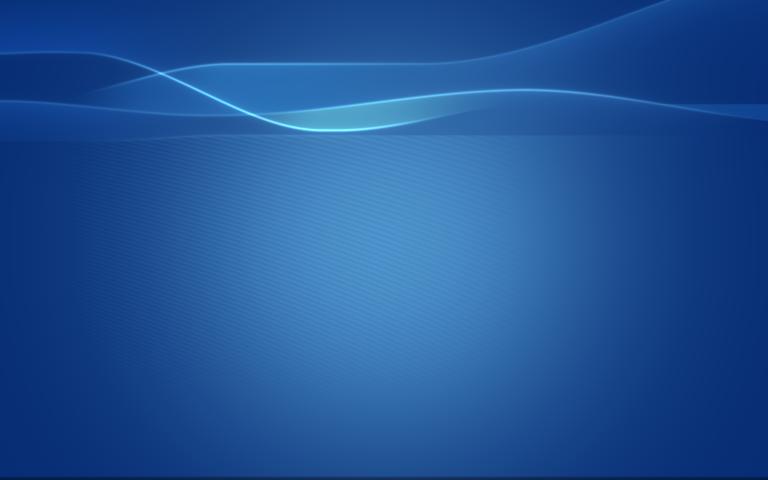
Write a Shadertoy shader that draws this background.

```glsl
float ramp(float a, float b, float x) { return smoothstep(a, b, x); }

// Heights of the flowing curves across the canvas
float diveCurve(float x) {
    float crest = 0.006 * exp(-pow((x - 0.07) / 0.08, 2.0));
    return 0.885 + crest - 0.157 * ramp(0.11, 0.42, x) + 0.055 * ramp(0.44, 0.7, x);
}

float riseCurve(float x) {
    return 0.79 + 0.077 * ramp(0.03, 0.3, x) + 0.215 * ramp(0.55, 1.1, x);
}

float swellCurve(float x) {
    return 0.79 - 0.031 * ramp(0.0, 0.27, x) + 0.054 * ramp(0.28, 0.69, x)
         - 0.076 * ramp(0.68, 1.1, x);
}

float horizonCurve(float x) {
    return 0.706 + 0.012 * ramp(0.13, 0.29, x);
}

float above(float d) {
    float px = 1.0 / iResolution.y;
    return smoothstep(-px, px, d);
}

// Light that starts at an edge and fades downward
float veil(float d, float depth) {
    return above(-d) * exp(min(-d, 0.0) / depth) * exp(-max(-d, 0.0) / depth);
}

float rim(float d) {
    return exp(-pow(d / 0.0028, 2.0)) + 0.25 * exp(-abs(d) / 0.009);
}

void mainImage(out vec4 fragColor, in vec2 fragCoord) {
    vec2 uv = fragCoord / iResolution.xy;
    vec2 q = (uv - 0.5) * vec2(iResolution.x / iResolution.y, 1.0);
    float x = uv.x;

    float dive = uv.y - diveCurve(x);
    float rise = uv.y - riseCurve(x);
    float swell = uv.y - swellCurve(x);
    float horizon = uv.y - horizonCurve(x);

    // Round glow on deep blue
    float glow = exp(-pow(length(q) / 0.47, 2.2));
    glow *= 1.0 - 0.2 * above(horizon) * ramp(0.1, 0.35, x);
    vec3 color = mix(vec3(0.025, 0.175, 0.455), vec3(0.3, 0.57, 0.79), glow);

    // Fine slanted lines below the horizon
    float phase = q.y + 0.36 * q.x - 0.5 * q.x * q.y;
    float stripes = sin(phase * 570.0);
    float stripeMask = above(-horizon) * ramp(0.0, 0.25, x) * ramp(0.78, 0.45, x)
                     * ramp(0.08, 0.4, uv.y);
    color += 0.014 * stripes * stripeMask;

    // Broad veils hanging from the curves
    float leftSide = ramp(0.32, 0.05, x);
    color += vec3(0.02, 0.07, 0.13) * above(dive) * leftSide * ramp(1.05, 0.87, uv.y);
    color += vec3(0.03, 0.08, 0.12) * veil(swell, 0.06) * above(horizon) * leftSide;
    color += vec3(0.05, 0.1, 0.12) * veil(rise, 0.06) * ramp(0.45, 0.75, x);
    color += vec3(0.04, 0.07, 0.08) * veil(swell, 0.04) * ramp(0.55, 0.7, x) * ramp(1.0, 0.8, x);

    // Bright upper ribbon and cyan lower ribbon
    float ribbon = above(-rise) * above(dive) * above(swell);
    float ribbonFade = ramp(0.18, 0.3, x) * ramp(0.68, 0.32, x);
    color = mix(color, vec3(0.17, 0.47, 0.75), 0.75 * ribbon * ribbonFade);
    float lens = above(-swell) * above(dive);
    float lensFade = ramp(0.3, 0.42, x) * ramp(0.68, 0.45, x);
    color = mix(color, vec3(0.32, 0.65, 0.79), 0.9 * lens * lensFade);
    float leftWing = above(-rise) * above(-dive) * above(swell);
    color += vec3(0.03, 0.08, 0.1) * leftWing * ramp(0.08, 0.2, x);

    // Glowing rims
    vec3 rimColor = vec3(0.25, 0.42, 0.4);
    float diveLight = 0.2 + 0.8 * ramp(0.1, 0.28, x) * ramp(0.62, 0.42, x);
    color += rimColor * rim(dive) * diveLight * ramp(0.62, 0.5, x);
    color += rimColor * rim(rise) * 0.5 * ramp(0.1, 0.24, x) * (0.3 + 0.7 * ramp(0.65, 0.3, x));
    float swellLight = 0.2 + 0.4 * ramp(0.3, 0.55, x) * ramp(0.95, 0.7, x);
    color += rimColor * rim(swell) * swellLight * ramp(1.0, 0.9, x);
    color += rimColor * rim(horizon) * 0.12 * ramp(0.05, 0.28, x) * ramp(0.55, 0.35, x);

    // Dark strip at the foot
    color *= 0.6 + 0.4 * ramp(0.002, 0.01, uv.y);
    fragColor = vec4(clamp(color, 0.0, 1.0), 1.0);
}
```
